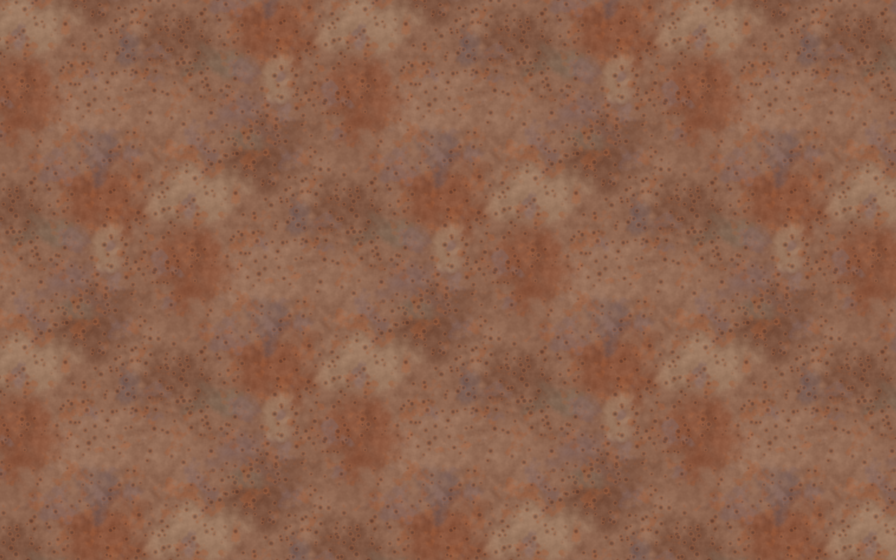
Reproduce this texture procedurally as a Shadertoy shader.

```glsl
const vec2 TILE = vec2(0.608, 0.604);     // repeat size, in canvas heights
const vec2 ANCHOR = vec2(0.808, 0.5625);  // centre of one repeat
const float PATCH_STRENGTH = 0.72;
const float WARP = 0.045;
const float RAGGED = 0.75;
const float PIT_GRID = 42.0;
const float GRAIN = 0.055;

const vec3 BASE = vec3(0.555, 0.395, 0.310);
const vec3 RUST = vec3(0.535, 0.305, 0.205);
const vec3 ORANGE = vec3(0.640, 0.370, 0.230);
const vec3 PALE = vec3(0.640, 0.510, 0.410);
const vec3 BLUSH = vec3(0.610, 0.455, 0.365);
const vec3 MAUVE = vec3(0.520, 0.400, 0.370);
const vec3 SLATE = vec3(0.430, 0.340, 0.330);
const vec3 OLIVE = vec3(0.490, 0.400, 0.330);
const vec3 UMBER = vec3(0.465, 0.305, 0.230);
const vec3 PIT = vec3(0.350, 0.210, 0.160);

// Stains of one repeat: centre and radii, in tile units
const int STAINS = 12;
const vec4 STAIN_SHAPE[STAINS] = vec4[STAINS](
    vec4(-0.045, 0.390, 0.190, 0.120), vec4(-0.070, -0.270, 0.120, 0.070),
    vec4(-0.330, 0.100, 0.110, 0.080), vec4(-0.030, 0.155, 0.130, 0.120),
    vec4(0.230, -0.086, 0.120, 0.100), vec4(0.250, 0.155, 0.130, 0.090),
    vec4(-0.110, -0.100, 0.120, 0.075), vec4(-0.160, 0.035, 0.100, 0.040),
    vec4(-0.120, -0.195, 0.050, 0.032), vec4(-0.045, 0.275, 0.050, 0.070),
    vec4(-0.465, 0.085, 0.038, 0.035), vec4(0.000, 0.000, 0.036, 0.065));
const vec3 STAIN_TINT[STAINS] = vec3[STAINS](
    BLUSH, UMBER, UMBER, RUST, RUST, PALE,
    MAUVE, OLIVE, OLIVE, SLATE, SLATE, PALE);

// Integer hash of a cell that wraps after "period" cells
vec3 hash(vec2 cell, float period, int seed) {
    uvec3 v = uvec3(uvec2(mod(cell, period)), uint(seed));
    v = v * 1664525u + 1013904223u;
    v.x += v.y * v.z; v.y += v.z * v.x; v.z += v.x * v.y;
    v ^= v >> 16u;
    v.x += v.y * v.z; v.y += v.z * v.x; v.z += v.x * v.y;
    return vec3(v >> 8u) * exp2(-24.0);
}

// Periodic value noise, from -0.5 to 0.5
float noise(vec2 uv, float freq, int seed) {
    vec2 cell = floor(uv * freq);
    vec2 f = fract(uv * freq);
    f = f * f * (3.0 - 2.0 * f);
    float a = hash(cell, freq, seed).x;
    float b = hash(cell + vec2(1, 0), freq, seed).x;
    float c = hash(cell + vec2(0, 1), freq, seed).x;
    float d = hash(cell + vec2(1, 1), freq, seed).x;
    return mix(mix(a, b, f.x), mix(c, d, f.x), f.y) - 0.5;
}

float fbm(vec2 uv, float freq, int octaves, int seed) {
    float sum = 0.0, amp = 1.0;
    for (int i = 0; i < octaves; i++) {
        sum += amp * noise(uv, freq, seed + i);
        freq *= 2.0;
        amp *= 0.55;
    }
    return sum;
}

// The half-drop lattice becomes the integer grid, and back
vec2 toLattice(vec2 p) { return vec2(p.x + p.y, p.x - p.y); }
vec2 fromLattice(vec2 uv) { return 0.5 * vec2(uv.x + uv.y, uv.x - uv.y); }

vec3 addStains(vec3 color, vec2 uv) {
    vec2 warp = WARP * vec2(fbm(uv, 7.0, 4, 10), fbm(uv, 7.0, 4, 20));
    float ragged = RAGGED * fbm(uv, 14.0, 4, 30);
    for (int i = 0; i < STAINS; i++) {
        vec2 delta = uv - toLattice(STAIN_SHAPE[i].xy);
        vec2 p = fromLattice(delta - round(delta)) + warp;
        float reach = length(p / STAIN_SHAPE[i].zw) + ragged;
        color = mix(color, STAIN_TINT[i], PATCH_STRENGTH * smoothstep(1.35, 0.45, reach));
    }
    return color;
}

// Dark pits with rusty rims
vec3 addPits(vec3 color, vec2 uv, float pixel) {
    vec2 p = uv * PIT_GRID, home = floor(p);
    float edge = 0.12 + pixel * PIT_GRID;
    float density = 0.26 + 0.35 * fbm(uv, 5.0, 3, 40);
    for (int y = -1; y <= 1; y++)
    for (int x = -1; x <= 1; x++) {
        vec2 cell = home + vec2(x, y);
        vec3 rnd = hash(cell, PIT_GRID, 50);
        float size = mix(0.10, 0.32, hash(cell, PIT_GRID, 51).x);
        float dist = length(p - cell - rnd.xy);
        float present = smoothstep(0.0, 0.12, density - rnd.z);
        float rim = smoothstep(edge, 0.0, abs(dist - size - 0.12));
        float hole = smoothstep(size + edge, size - edge, dist);
        color = mix(color, ORANGE, 0.28 * rim * present);
        color = mix(color, PIT, 0.55 * hole * present);
    }
    return color;
}

void mainImage(out vec4 fragColor, in vec2 fragCoord) {
    vec2 uv = toLattice((fragCoord / iResolution.y - ANCHOR) / TILE);
    float pixel = 1.0 / (iResolution.y * TILE.y);

    // Broad staining and cloudy mottling
    vec3 color = addStains(BASE, uv);
    float cloud = fbm(uv, 5.0, 5, 60);
    color = mix(color, UMBER, 0.55 * smoothstep(0.05, 0.55, cloud));
    color = mix(color, BLUSH, 0.55 * smoothstep(-0.05, -0.55, cloud));
    color = mix(color, MAUVE, 0.6 * smoothstep(0.22, 0.50, fbm(uv, 9.0, 4, 70)));

    // Rust flecks, pits and fine grain
    color = mix(color, ORANGE, 0.45 * smoothstep(0.15, 0.60, fbm(uv, 22.0, 3, 80)));
    color = addPits(color, uv, pixel);
    color += GRAIN * vec3(1.0, 0.95, 0.85) * fbm(uv, 36.0, 3, 90);
    fragColor = vec4(clamp(color, 0.0, 1.0), 1.0);
}
```
